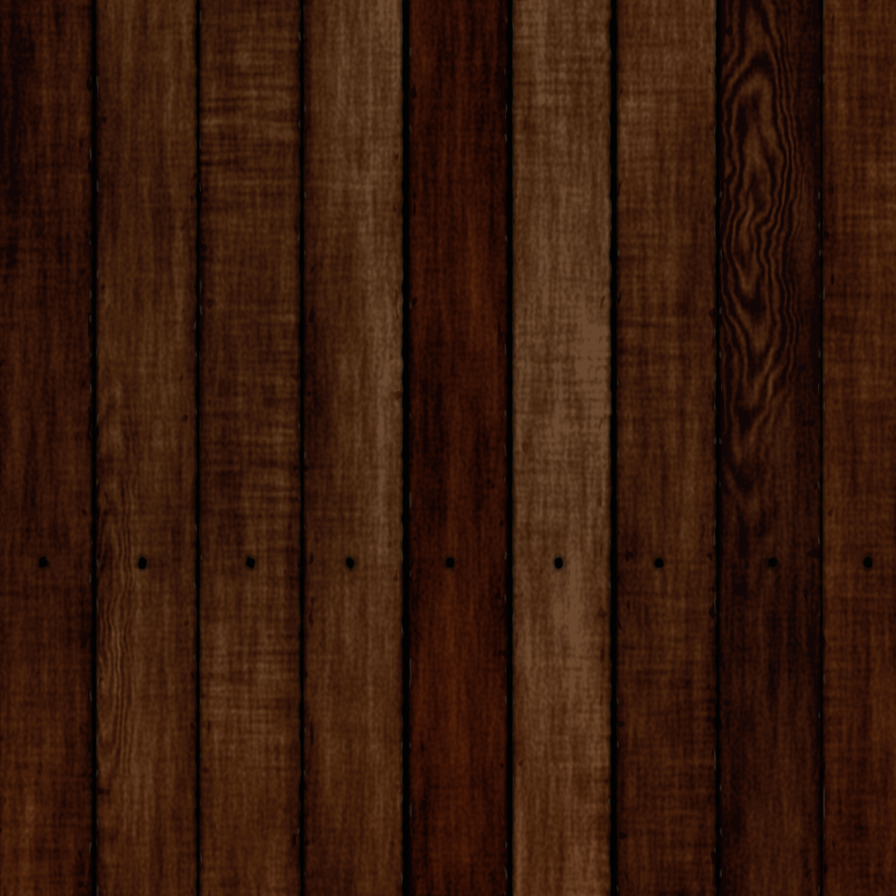
Give the GLSL for this texture, as a WebGL 2 fragment shader.

```glsl
#version 300 es
precision highp float;
// Nine dark, weathered vertical planks with one row of nail holes.
// Each plank has its own tone, tilt and warmth; layered gradient noise adds
// stains, fibres and saw marks, and warped ellipses add the figured grain.

uniform vec2 u_resolution;
out vec4 fragColor;

const float FIRST_SEAM = 0.105;
const float PLANK_WIDTH = 0.116;
const float NAIL_HEIGHT = 0.372;
const float NAIL_RADIUS = 0.0048;
const float STAIN = 1.15;
const float STREAK = 0.85;
const float FIBRE = 0.75;
const float PORES = 0.65;
const float SAW_MARKS = 1.1;
const vec3 GAP_COLOR = vec3(0.012, 0.008, 0.006);
const vec3 CHIP_COLOR = vec3(0.34, 0.29, 0.22);
const vec3 WARM_TINT = vec3(1.08, 0.82, 0.55);

// Wood colours from dark to light
const vec3 RAMP[6] = vec3[6](
  vec3(0.07, 0.02, 0.02), vec3(0.15, 0.05, 0.02), vec3(0.21, 0.09, 0.04),
  vec3(0.27, 0.14, 0.05), vec3(0.33, 0.20, 0.11), vec3(0.41, 0.28, 0.18));

// Per plank: tone on the ramp, gain to the right, gain to the top, warmth
const vec4 PLANKS[9] = vec4[9](
  vec4(1.5, 0.3, -0.6, 0.2), vec4(2.5, 0.2, 0.4, 0.0), vec4(2.5, 0.4, -0.6, 0.0),
  vec4(3.1, 1.9, 1.0, 0.0), vec4(1.4, -0.4, -0.3, 0.8), vec4(3.9, 0.0, 0.6, 0.0),
  vec4(2.6, 0.3, 1.3, 0.1), vec4(1.3, 0.9, -0.2, 0.0), vec4(2.4, -0.2, 0.5, 0.3));
const float SAW[9] = float[9](0.5, 0.5, 1.1, 0.5, 0.3, 0.7, 0.8, 0.2, 0.7);
const float GAP[8] = float[8](
  0.0024, 0.0018, 0.0020, 0.0036, 0.0029, 0.0033, 0.0019, 0.0011);

// Figured grain: centre and radii of each ellipse
const vec4 FIGURES[2] = vec4[2](
  vec4(0.119, 0.30, 0.030, 0.24), vec4(0.838, 0.76, 0.038, 0.30));
const float FIGURE_STRENGTH[2] = float[2](0.75, 1.3);

float hash(vec2 p) {
  vec3 q = fract(p.xyx * vec3(0.1031, 0.1030, 0.0973));
  q += dot(q, q.yzx + 33.33);
  return fract((q.x + q.y) * q.z);
}

float cornerSlope(vec2 cell, vec2 corner, vec2 f) {
  float angle = 6.2832 * hash(cell + corner);
  return dot(vec2(cos(angle), sin(angle)), f - corner);
}

// Gradient noise, roughly -1 to 1
float noise(vec2 p) {
  vec2 cell = floor(p), f = fract(p);
  vec2 w = f * f * f * (f * (f * 6.0 - 15.0) + 10.0);
  float low = mix(cornerSlope(cell, vec2(0, 0), f), cornerSlope(cell, vec2(1, 0), f), w.x);
  float high = mix(cornerSlope(cell, vec2(0, 1), f), cornerSlope(cell, vec2(1, 1), f), w.x);
  return 1.5 * mix(low, high, w.y);
}

vec3 woodColor(float tone) {
  float t = clamp(tone, 0.0, 5.0);
  int i = min(int(t), 4);
  return mix(RAMP[i], RAMP[i + 1], t - float(i));
}

float figuredGrain(vec2 p, int plank) {
  float grain = 0.0;
  for (int i = 0; i < 2; i++) {
    if (plank != 1 + 6 * i) continue;
    vec4 e = FIGURES[i];
    vec2 q = (p - e.xy) / e.zw;
    q.x += 0.45 * noise(p * vec2(12.0, 9.0)) + 0.1 * noise(p * vec2(60.0, 45.0));
    float r = length(q);
    float rings = sin(30.0 * r + 2.0 * noise(p * vec2(40.0, 14.0)));
    grain += FIGURE_STRENGTH[i] * rings * (1.0 - smoothstep(0.6, 1.7, r));
  }
  return grain;
}

void main() {
  vec2 p = gl_FragCoord.xy / u_resolution;
  float pixel = 1.0 / min(u_resolution.x, u_resolution.y);

  // Plank index and position across it
  float column = (p.x - FIRST_SEAM) / PLANK_WIDTH + 1.0;
  float index = clamp(floor(column), 0.0, 8.0);
  int plank = int(index);
  float across = column - index;
  vec4 look = PLANKS[plank];
  vec2 g = p + vec2(index * 3.17, index * 7.31);

  // Broad tone, stains and grain
  float tone = look.x + look.y * (across - 0.5) + look.z * (p.y - 0.5);
  tone += STAIN * (noise(g * vec2(17.0, 3.0)) + 0.5 * noise(g * vec2(34.0, 8.0)));
  tone += STREAK * noise(g * vec2(85.0, 5.0));
  tone += FIBRE * noise(g * vec2(190.0, 26.0));
  tone += PORES * noise(g * vec2(230.0, 170.0));
  float sawPatch = 0.65 + 0.7 * noise(g * vec2(8.0, 5.0));
  tone += SAW_MARKS * SAW[plank] * sawPatch
        * (noise(g * vec2(16.0, 150.0)) + 0.6 * noise(g * vec2(7.0, 55.0)));
  tone += figuredGrain(p, plank);

  // Worn, darker edges with small pits
  float edge = min(across, 1.0 - across);
  tone -= 0.9 * (1.0 - smoothstep(0.0, 0.16, edge));
  float pits = smoothstep(0.5, 0.75, noise(g * vec2(95.0, 48.0)));
  tone -= 1.6 * pits * (1.0 - smoothstep(0.05, 0.28, edge));

  float warmth = clamp(look.w + 0.35 * (1.0 - smoothstep(0.0, 0.45, p.y)), 0.0, 1.0);
  vec3 color = woodColor(tone) * mix(vec3(1.0), WARM_TINT, warmth);

  // Nail hole with a dark, ragged rim
  vec2 nail = vec2(0.41 + 0.13 * hash(vec2(index, 4.0)), NAIL_HEIGHT);
  vec2 offset = vec2((across - nail.x) * PLANK_WIDTH, (p.y - nail.y) * 0.8);
  float hole = length(offset) + 0.0016 * noise(g * 150.0);
  color *= 1.0 - 0.4 * (1.0 - smoothstep(NAIL_RADIUS, 2.2 * NAIL_RADIUS, hole));
  color = mix(GAP_COLOR, color, smoothstep(-pixel, pixel, hole - NAIL_RADIUS));

  // Ragged gap between planks, with pale chips on its rim
  float seam = clamp(round(column - 1.0), 0.0, 7.0);
  float side = p.x - FIRST_SEAM - seam * PLANK_WIDTH;
  float ragged = 0.0011 * noise(vec2(seam * 9.7, p.y * 70.0));
  float gap = abs(side + 0.4 * ragged) - GAP[int(seam)] - ragged;
  float rim = 1.0 - smoothstep(0.0008, 0.0025, abs(gap - 0.001));
  float chips = smoothstep(0.35, 0.65, noise(vec2(side * 110.0 + seam * 5.3, p.y * 62.0)));
  color = mix(color, CHIP_COLOR, 0.6 * rim * chips);
  color *= 0.55 + 0.45 * smoothstep(0.0, 0.005, gap);
  color = mix(GAP_COLOR, color, smoothstep(-pixel, pixel, gap));

  fragColor = vec4(color, 1.0);
}
```
